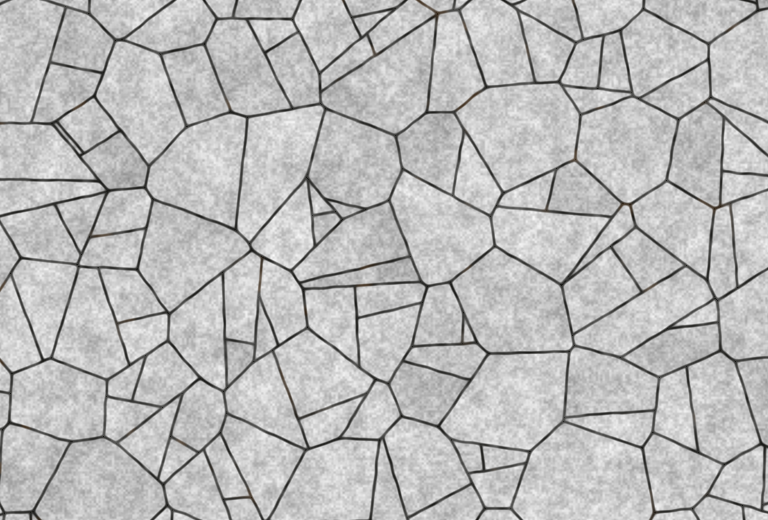
Give the GLSL for this texture, as a WebGL 2 fragment shader.

```glsl
#version 300 es
precision highp float;
// Pale grey crazy paving with thin dark joints.
// A weighted Voronoi diagram gives straight-sided blocks; random cuts split
// many of them into smaller stones, and layered value noise adds the grain.
uniform vec2 u_resolution;
out vec4 fragColor;

// Integer hash: three random values in 0..1 per lattice cell and seed
vec3 hash(ivec2 cell, int seed) {
    uvec3 v = uvec3(cell.x, cell.y, seed) * 1664525u + 1013904223u;
    v.x += v.y * v.z; v.y += v.z * v.x; v.z += v.x * v.y;
    v ^= v >> 16u;
    v.x += v.y * v.z; v.y += v.z * v.x; v.z += v.x * v.y;
    return vec3(v >> 8u) / 16777216.0;
}

float noise(vec2 p, int seed) {
    ivec2 i = ivec2(floor(p));
    vec2 f = fract(p);
    f = f * f * (3.0 - 2.0 * f);
    float low = mix(hash(i, seed).x, hash(i + ivec2(1, 0), seed).x, f.x);
    float high = mix(hash(i + ivec2(0, 1), seed).x, hash(i + ivec2(1, 1), seed).x, f.x);
    return mix(low, high, f.y);
}

// Block centre in xy, size weight in z
vec3 site(ivec2 cell) {
    vec3 r = hash(cell, 1);
    return vec3(vec2(cell) + 0.08 + 0.84 * r.xy, 0.45 * r.z * r.z);
}

float powerDistance(vec2 p, vec3 s) {
    vec2 d = p - s.xy;
    return dot(d, d) - s.z;
}

// Signed distance to a line with the given normal angle
float cut(vec2 p, float angle, float offset) {
    return dot(p, vec2(cos(angle), sin(angle))) - offset;
}

// Distance to the nearest joint in canvas heights; also returns a stone id
float joints(vec2 uv, out ivec2 stone) {
    const float blocks = 6.4;
    const float rounding = 0.0016;
    vec2 p = uv * blocks;
    ivec2 home = ivec2(floor(p));
    ivec2 owner = home;
    float nearest = 1e5;
    for (int y = -2; y <= 2; y++)
    for (int x = -2; x <= 2; x++) {
        ivec2 cell = home + ivec2(x, y);
        float d = powerDistance(p, site(cell));
        if (d < nearest) { nearest = d; owner = cell; }
    }

    // Soft minimum over block borders thickens the joints where they meet
    vec3 centre = site(owner);
    float scale = 1.0 / (blocks * rounding);
    float sum = 1e-9;
    for (int y = -2; y <= 2; y++)
    for (int x = -2; x <= 2; x++) {
        ivec2 cell = home + ivec2(x, y);
        if (cell == owner) continue;
        vec3 s = site(cell);
        float border = (powerDistance(p, s) - nearest) / (2.0 * length(s.xy - centre.xy));
        sum += exp(-border * scale);
    }

    // Up to two cuts per block, the second on one side of the first
    vec3 r = hash(owner, 2);
    vec3 q = hash(owner, 3);
    vec2 local = p - centre.xy;
    stone = owner * 4;
    if (r.x < 0.68) {
        float angle = 0.15 + (r.y - 0.5) * 0.9 + (r.z < 0.5 ? 0.0 : 1.5708);
        float first = cut(local, angle, (q.x - 0.5) * 0.4);
        sum += exp(-abs(first) * scale);
        if (first > 0.0) {
            stone.x += 1;
            if (q.y < 0.55) {
                float second = cut(local, angle + 1.5708 + (q.z - 0.5) * 0.6, (r.z - 0.5) * 0.4);
                sum += exp(-abs(second) * scale);
                if (second > 0.0) stone.y += 1;
            }
        }
    }
    return -rounding * log(sum);
}

void main() {
    vec2 uv = gl_FragCoord.xy / u_resolution.y;
    float pixel = 1.0 / u_resolution.y;

    // Slightly uneven joint lines
    vec2 wobble = vec2(noise(uv * 45.0, 4), noise(uv * 45.0, 5)) - 0.5;
    ivec2 stone;
    float d = joints(uv + 0.0022 * wobble, stone);

    // Stone tone: mostly light, a few darker, with blotches and fine grain
    vec3 r = hash(stone, 6);
    float tone = 0.815 - 0.03 * r.x - 0.065 * r.y * r.y * r.y;
    tone += 0.06 * (noise(uv * 12.0, 7) - 0.5);
    tone += 0.10 * (noise(uv * 38.0, 8) - 0.5);
    tone += 0.12 * (noise(uv * 110.0, 9) - 0.5);
    tone += 0.14 * (noise(uv * 230.0, 10) - 0.5);

    // Joints: soft dark lines, darkest at corners, with rare brown stains
    float strength = 0.64 + 0.36 * noise(uv * 60.0, 11);
    strength += 0.25 * (1.0 - smoothstep(-0.001, 0.0, d));
    float line = 1.0 - smoothstep(0.0004, 0.0004 + max(0.0042, 1.4 * pixel), d);
    vec3 dirt = mix(vec3(0.10, 0.10, 0.09), vec3(0.22, 0.15, 0.08),
                    smoothstep(0.8, 0.95, noise(uv * 20.0, 12)));
    vec3 colour = mix(vec3(tone), dirt, line * min(strength, 1.0));
    fragColor = vec4(colour, 1.0);
}
```
